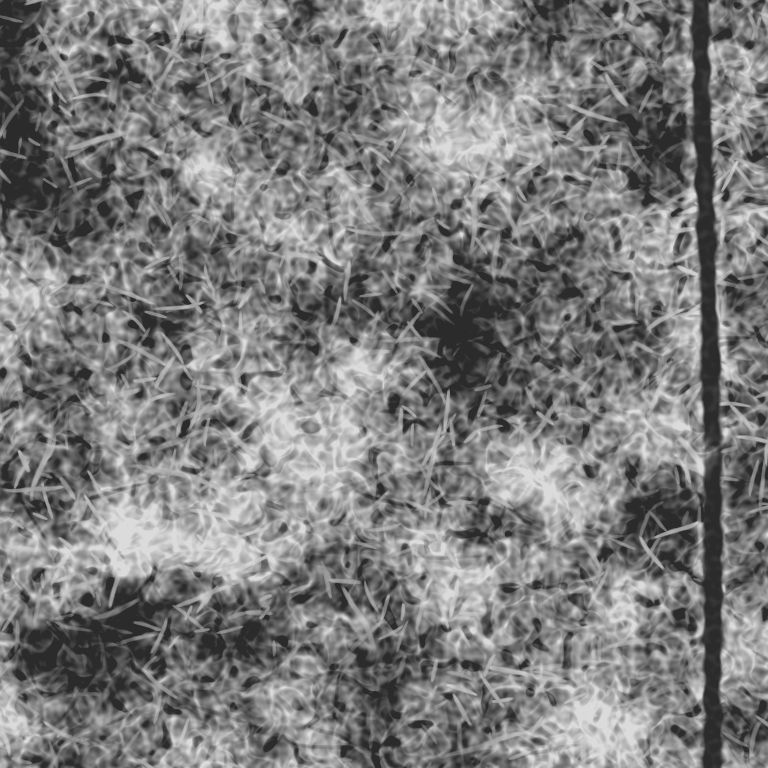
Give the GLSL for this texture, as a three.js fragment shader.

```glsl
// Grey matted fibres: cloudy patches of gradient noise carry a fine web of
// ridges and dark pits, with scattered tapered strands laid on top.
// A narrow dark upright groove with pale, ragged rims runs near the right side.

varying vec2 vUv;

const float GROOVE_TONE = 0.17;
const float DARKEST = 0.17;
const float PALEST = 0.86;

vec2 hash2(vec2 p) {
  vec3 q = fract(p.xyx * vec3(0.1031, 0.1030, 0.0973));
  q += dot(q, q.yzx + 33.33);
  return fract((q.xx + q.yz) * q.zy);
}

vec2 gradientAt(vec2 cell) {
  float angle = 6.2832 * hash2(cell + 17.0).x;
  return vec2(cos(angle), sin(angle));
}

// Gradient noise, roughly -0.7 to 0.7
float noise(vec2 p) {
  vec2 i = floor(p);
  vec2 f = p - i;
  vec2 u = f * f * f * (f * (f * 6.0 - 15.0) + 10.0);
  vec2 e = vec2(1.0, 0.0);
  float low = mix(dot(gradientAt(i), f), dot(gradientAt(i + e), f - e), u.x);
  float high = mix(dot(gradientAt(i + e.yx), f - e.yx),
                   dot(gradientAt(i + e.xx), f - e.xx), u.x);
  return mix(low, high, u.y);
}

vec2 warp(vec2 p, float scale, float amount) {
  vec2 q = p * scale;
  return p + amount * vec2(noise(q + 31.0), noise(q + 57.0));
}

// Thin bright lines along the zero crossings of the noise
float ridge(vec2 p, float width) {
  return 1.0 - smoothstep(0.0, width, abs(noise(p)));
}

float blob(vec2 p, vec2 centre, vec2 radius) {
  vec2 d = (p - centre) / radius;
  return exp(-dot(d, d));
}

// Slightly bent, tapered strands, one per grid cell; coverage times strength
float strands(vec2 p, float cells, float halfWidth, float share, float seed) {
  vec2 q = p * cells;
  vec2 home = floor(q);
  float cover = 0.0;
  for (int y = -1; y <= 1; y++) {
    for (int x = -1; x <= 1; x++) {
      vec2 cell = home + vec2(float(x), float(y));
      vec2 place = hash2(cell + seed);
      vec2 trait = hash2(cell + seed + 71.0);
      vec2 look = hash2(cell + seed + 139.0);
      float angle = 6.2832 * trait.x;
      vec2 axis = vec2(cos(angle), sin(angle));
      vec2 d = q - cell - place;
      float along = dot(d, axis);
      float across = dot(d, vec2(-axis.y, axis.x));
      across += (trait.y - 0.5) * 0.35 * along * along;
      float reach = mix(0.3, 0.8, look.x);
      float taper = 1.0 - smoothstep(0.3 * reach, reach, abs(along));
      float width = halfWidth * cells * (0.5 + 0.5 * taper);
      float line = 1.0 - smoothstep(0.4 * width, 1.4 * width, abs(across));
      float strength = mix(0.5, 1.0, look.y) * step(place.x * trait.y, share);
      cover = max(cover, line * smoothstep(0.0, 0.4, taper) * strength);
    }
  }
  return cover;
}

// Large pale mats and dark ragged hollows
float patches(vec2 p) {
  float cloud = 0.40 * noise(p * 4.3 + 5.0) + 0.36 * noise(p * 9.0 + 12.0);
  float gaps = smoothstep(0.10, 0.32, noise(p * 11.0 + 77.0));
  float mats = blob(p, vec2(0.46, 0.51), vec2(0.05, 0.09))
             + blob(p, vec2(0.32, 0.60), vec2(0.05, 0.04))
             + blob(p, vec2(0.62, 0.18), vec2(0.06, 0.07))
             + blob(p, vec2(0.88, 0.43), vec2(0.06, 0.06))
             + blob(p, vec2(0.08, 0.29), vec2(0.12, 0.08));
  float hollows = blob(p, vec2(0.0, 0.95), vec2(0.10, 0.20))
                + blob(p, vec2(1.0, 0.55), vec2(0.06, 0.14))
                + blob(p, vec2(0.12, 0.17), vec2(0.10, 0.08));
  return cloud + 0.22 * mats - 0.32 * hollows - 0.13 * gaps;
}

float matTone(vec2 p) {
  float broad = patches(warp(warp(p, 14.0, 0.03), 40.0, 0.016));
  float calm = smoothstep(0.06, 0.30, broad);
  float shade = smoothstep(-0.15, -0.40, broad);
  vec2 q = warp(p, 26.0, 0.014);
  float detail = 0.16 * noise(q * 24.0) + 0.30 * noise(q * 54.0 + 8.0)
               + 0.26 * noise(p * 100.0 + 3.0);
  float web = 0.6 * ridge(q * 31.0 + 40.0, 0.17) + 0.4 * ridge(q * 50.0, 0.20);
  float pits = smoothstep(0.17, 0.36, noise(q * 48.0 + 90.0));
  float tone = 0.51 + broad + mix(1.0, 0.45, max(calm, shade)) * detail;
  tone += 0.22 * (web - 0.15) * (1.0 - 0.5 * shade);
  tone -= 0.25 * pits * mix(1.0, 0.35, calm);

  // Dark cracks below, pale strands above
  vec2 s = warp(p, 18.0, 0.007);
  tone -= 0.16 * strands(s, 14.0, 0.0028, 0.12, 300.0);
  float clumps = smoothstep(-0.25, 0.2, noise(p * 6.0 + 66.0));
  float pale = max(strands(s, 9.0, 0.0040, 0.25, 11.0),
                   strands(s, 16.0, 0.0032, 0.40, 120.0));
  pale = max(pale, 0.85 * strands(s, 27.0, 0.0026, 0.50, 210.0));
  float paleTone = 0.76 + 0.25 * broad + 0.18 * noise(p * 60.0);
  return mix(tone, max(tone, paleTone), pale * mix(0.35, 0.95, clumps));
}

// Dark groove, partly bridged by fibres, with a pale rim on each side
float addGroove(float tone, vec2 p) {
  float centre = mix(0.928, 0.911, smoothstep(0.35, 1.05, p.y));
  float side = p.x - centre + 0.006 * noise(p * 38.0);
  float rim = exp(-pow((abs(side) - 0.017) / 0.005, 2.0));
  float bridge = 0.8 * blob(p, vec2(centre, 0.41), vec2(0.04, 0.018));
  float groove = 1.0 - smoothstep(0.008, 0.014, abs(side));
  float floorTone = GROOVE_TONE + 0.12 * noise(p * 80.0);
  return mix(tone + 0.12 * rim, floorTone, groove * (1.0 - bridge));
}

void main() {
  float tone = addGroove(matTone(vUv), vUv);
  gl_FragColor = vec4(vec3(clamp(tone, DARKEST, PALEST)), 1.0);
}
```
